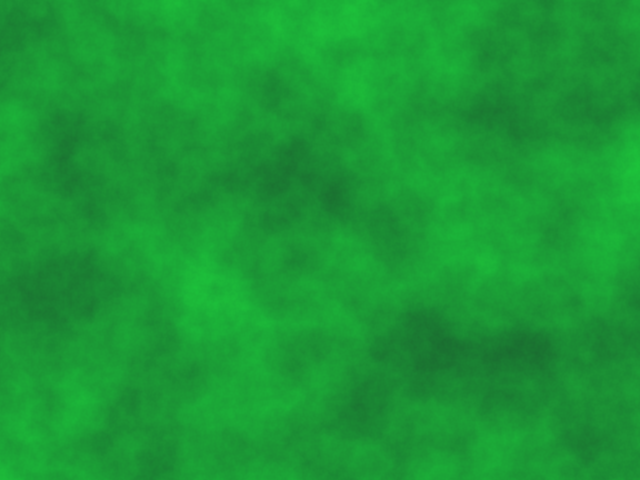
A WebGL 2 fragment shader for this texture:

```glsl
#version 300 es
precision highp float;

uniform vec2 u_resolution;
out vec4 fragColor;

float hash(vec2 cell) {
    vec3 p = fract(cell.xyx * 0.1031);
    p += dot(p, p.yzx + 33.33);
    return fract((p.x + p.y) * p.z);
}

// Unit gradient of a lattice corner, projected on the offset from it
float cornerSlope(vec2 cell, vec2 offset) {
    float angle = 6.28319 * hash(cell);
    return dot(vec2(cos(angle), sin(angle)), offset);
}

float gradientNoise(vec2 p) {
    vec2 cell = floor(p);
    vec2 f = p - cell;
    vec2 fade = f * f * f * (f * (f * 6.0 - 15.0) + 10.0);
    vec2 e = vec2(1.0, 0.0);
    float low = mix(cornerSlope(cell, f), cornerSlope(cell + e.xy, f - e.xy), fade.x);
    float high = mix(cornerSlope(cell + e.yx, f - e.yx), cornerSlope(cell + e.xx, f - e.xx), fade.x);
    return mix(low, high, fade.y);
}

// Octaves are shifted so that their lattices do not line up
float cloud(vec2 p) {
    float sum = 0.0;
    float amplitude = 0.46;
    for (int octave = 0; octave < 7; octave++) {
        sum += amplitude * gradientNoise(p);
        p = p * 2.0 + vec2(17.37, 9.61);
        amplitude *= 0.67;
    }
    return sum;
}

void main() {
    vec2 uv = gl_FragCoord.xy / u_resolution.y;
    float shade = clamp(0.5 + cloud(uv * 2.9 + vec2(5.2, 11.7)), 0.0, 1.0);

    // Deep green to bright green
    vec3 color = mix(vec3(0.10, 0.41, 0.187), vec3(0.11, 0.79, 0.233), shade);
    fragColor = vec4(color, 1.0);
}
```
